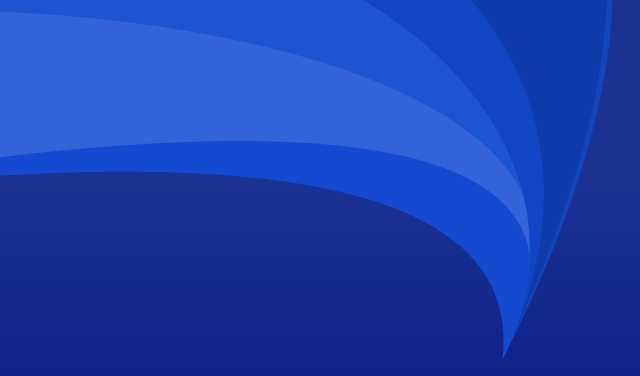
Reproduce this background procedurally as a Shadertoy shader.

```glsl
// A fan of blue bands sweeping in from the left and top to one sharp tip,
// over a dark blue gradient. Each band edge is a cubic Bezier curve; the
// bands are painted in order, each covering the right-hand side of its edge.

const float ASPECT = 1.7067;   // canvas width in units of its height
const int   STEPS  = 40;       // line pieces per curve
const vec2  TIP    = vec2(1.340, 0.044);

const vec3 NIGHT_LOW  = vec3(0.067, 0.133, 0.540);
const vec3 NIGHT_HIGH = vec3(0.105, 0.195, 0.575);
const float NIGHT_TOP = 0.50;  // height where the gradient levels off

const vec3 RIM_BLUE   = vec3(0.075, 0.270, 0.740);
const vec3 DEEP_BLUE  = vec3(0.060, 0.230, 0.670);
const vec3 ROYAL_BLUE = vec3(0.067, 0.270, 0.770);
const vec3 UPPER_BLUE = vec3(0.110, 0.330, 0.820);
const vec3 LIGHT_BLUE = vec3(0.200, 0.385, 0.850);
const vec3 LOWER_BLUE = vec3(0.080, 0.290, 0.810);

vec2 bezier(vec2 a, vec2 b, vec2 c, vec2 d, float t) {
    float s = 1.0 - t;
    return s * s * s * a + 3.0 * s * s * t * b + 3.0 * s * t * t * c + t * t * t * d;
}

// Coverage of the side to the right of the curve when travelling from a to d.
float rightOf(vec2 p, vec2 a, vec2 b, vec2 c, vec2 d) {
    float nearest = 1e9;
    float side = 1.0;
    vec2 from = a;
    for (int i = 1; i <= STEPS; i++) {
        vec2 to = bezier(a, b, c, d, float(i) / float(STEPS));
        vec2 dir = to - from;
        vec2 rel = p - from;
        vec2 gap = rel - dir * clamp(dot(rel, dir) / dot(dir, dir), 0.0, 1.0);
        float dist2 = dot(gap, gap);
        if (dist2 < nearest) {
            nearest = dist2;
            side = dir.x * rel.y - dir.y * rel.x < 0.0 ? -1.0 : 1.0;
        }
        from = to;
    }
    return clamp(0.5 - side * sqrt(nearest) * iResolution.y, 0.0, 1.0);
}

void mainImage(out vec4 fragColor, in vec2 fragCoord) {
    vec2 p = fragCoord / iResolution.xy * vec2(ASPECT, 1.0);
    vec3 night = mix(NIGHT_LOW, NIGHT_HIGH, clamp(p.y / NIGHT_TOP, 0.0, 1.0));

    // Edges falling from the top to the tip, outermost first
    float rim   = rightOf(p, vec2(1.633, 1.0), vec2(1.624, 0.689), vec2(1.493, 0.344), TIP);
    float deep  = rightOf(p, vec2(1.618, 1.0), vec2(1.609, 0.689), vec2(1.480, 0.340), TIP);
    float royal = rightOf(p, vec2(1.256, 1.0), vec2(1.444, 0.778), vec2(1.538, 0.456), TIP);
    float upper = rightOf(p, vec2(0.969, 1.0), vec2(1.347, 0.773), vec2(1.524, 0.404), TIP);

    // Edges sweeping in from the left, topmost first
    float light = rightOf(p, vec2(0.0, 0.969), vec2(0.600, 0.944), vec2(1.256, 0.789), vec2(1.400, 0.473));
    float lower = rightOf(p, vec2(0.0, 0.582), vec2(0.644, 0.658), vec2(1.360, 0.667), vec2(1.413, 0.322));
    float below = rightOf(p, vec2(0.0, 0.533), vec2(0.822, 0.582), vec2(1.389, 0.467), TIP);

    // Paint the bands, then close the fan from underneath
    vec3 color = mix(night, RIM_BLUE, rim);
    color = mix(color, DEEP_BLUE, deep);
    color = mix(color, ROYAL_BLUE, royal);
    vec3 sweep = mix(UPPER_BLUE, LIGHT_BLUE, light);
    sweep = mix(sweep, LOWER_BLUE, lower);
    color = mix(color, sweep, upper);
    color = mix(color, night, below);

    fragColor = vec4(color, 1.0);
}
```
